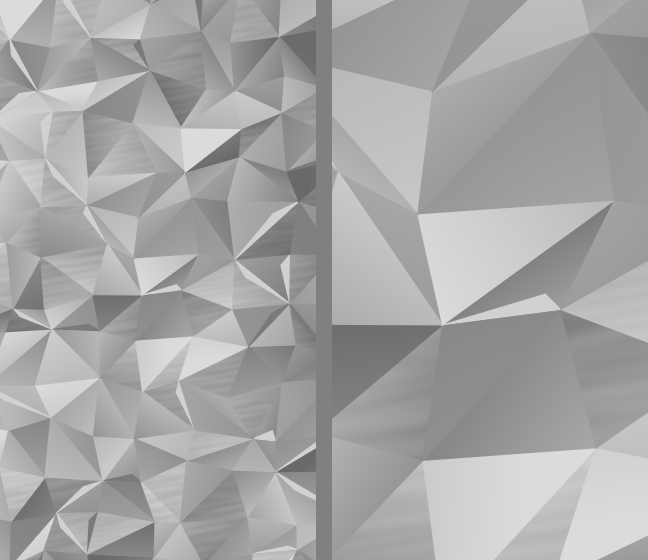
Left, the full canvas; right, a detail of the centre.
Give the GLSL for this background, as a WebGL 2 fragment shader.

```glsl
#version 300 es
precision highp float;
// Crumpled low-poly relief in greys: a jittered grid of cells, each split into two
// triangles. Every facet is lit by its slope, shaded softly between its corners,
// and a few carry thin folded blades or faint brushed streaks.

uniform vec2 u_resolution;
out vec4 fragColor;

const vec2 GRID = vec2(11.6, 12.8);      // cells per canvas height, along x and y
const float JITTER = 0.29;               // vertex displacement in cells
const float FLIP_CHANCE = 0.2;           // cells whose diagonal breaks the pattern
const vec2 LIGHT_DIR = vec2(-0.6, 0.8);
const float MID_GREY = 0.64;
const float DARKEST = 0.41;
const float BRIGHTEST = 0.86;
const float RELIEF = 0.14;               // contrast from facet slope
const float FACET_VARIATION = 0.17;      // random tone of each facet
const float CORNER_SHADE = 0.18;         // soft gradient inside each facet
const float SIDE_LIGHT = 0.18;           // brighter left, darker right
const float CLOUD = 0.08;                // broad uneven lighting
const float STREAK = 0.06;
const float STREAK_CHANCE = 0.22;
const float BLADE_CHANCE = 0.11;
const float BLADE_WIDTH = 0.17;

float hash(vec2 p) {
  vec3 q = fract(p.xyx * 0.1031);
  q += dot(q, q.yzx + 33.33);
  return fract((q.x + q.y) * q.z);
}

float cornerGradient(vec2 cell, vec2 offset) {
  float angle = 6.2832 * hash(cell + 5.7);
  return dot(vec2(cos(angle), sin(angle)), offset);
}

float gradientNoise(vec2 p) {
  vec2 i = floor(p), f = fract(p);
  vec2 u = f * f * f * (f * (f * 6.0 - 15.0) + 10.0);
  vec2 e = vec2(0.0, 1.0);
  return mix(mix(cornerGradient(i, f), cornerGradient(i + e.yx, f - e.yx), u.x),
             mix(cornerGradient(i + e.xy, f - e.xy), cornerGradient(i + 1.0, f - 1.0), u.x), u.y);
}

float cross2(vec2 a, vec2 b) { return a.x * b.y - a.y * b.x; }

// Lattice corner number i of a cell, counted counter-clockwise
vec2 cellCorner(vec2 cell, int i) {
  i = i % 4;
  return cell + vec2(i == 1 || i == 2 ? 1.0 : 0.0, i >= 2 ? 1.0 : 0.0);
}

vec2 meshVertex(vec2 node) {
  return node + JITTER * (2.0 * vec2(hash(node + 17.3), hash(node + 71.9)) - 1.0);
}

vec3 barycentric(vec2 p, vec2 a, vec2 b, vec2 c) {
  float area = cross2(b - a, c - a) + 1e-5;
  float u = cross2(b - p, c - p) / area;
  float v = cross2(c - p, a - p) / area;
  return vec3(u, v, 1.0 - u - v);
}

// Smooth coverage, widened by one pixel so that neighbours leave no seam
float coverage(vec3 bary, vec2 a, vec2 b, vec2 c, float pixel) {
  vec3 sides = vec3(length(c - b), length(a - c), length(b - a));
  vec3 d = bary * abs(cross2(b - a, c - a)) / sides;
  return clamp(min(d.x, min(d.y, d.z)) / pixel + 1.0, 0.0, 1.0);
}

void main() {
  vec2 uv = gl_FragCoord.xy / u_resolution;
  vec2 p = gl_FragCoord.xy / u_resolution.y * GRID;
  float pixel = GRID.y / u_resolution.y;
  float ambient = MID_GREY + SIDE_LIGHT * (0.5 - uv.x) * mix(0.4, 1.0, uv.y)
                + CLOUD * gradientNoise(p * 0.35 + 3.1);
  float grey = ambient;

  for (int n = 0; n < 18; n++) {
    // Two triangles in each of the nine nearest cells
    int tri = n % 2;
    vec2 cell = floor(p) + vec2((n / 2) % 3, n / 6) - 1.0;
    float flip = step(hash(cell + 43.1), FLIP_CHANCE);
    int first = int(mod(cell.x + cell.y + flip, 2.0));
    vec2 nodeA = cellCorner(cell, first);
    vec2 nodeB = cellCorner(cell, first + 1 + tri);
    vec2 nodeC = cellCorner(cell, first + 2 + tri);
    vec2 a = meshVertex(nodeA), b = meshVertex(nodeB), c = meshVertex(nodeC);
    vec3 bary = barycentric(p, a, b, c);
    float cover = coverage(bary, a, b, c, pixel);
    if (cover <= 0.0) continue;

    // Facet tone from slope, random variation and corner shading
    vec3 height = vec3(hash(nodeA), hash(nodeB), hash(nodeC));
    vec2 ab = b - a, ac = c - a;
    vec2 slope = ((height.y - height.x) * vec2(ac.y, -ac.x)
                + (height.z - height.x) * vec2(-ab.y, ab.x)) / (cross2(ab, ac) + 1e-5);
    vec2 id = cell + float(tri) * 131.0;
    vec3 shade = vec3(hash(id + 7.2), hash(id + 23.6), hash(id + 59.4)) - 0.5;
    float tone = ambient - RELIEF * clamp(dot(slope, LIGHT_DIR), -1.0, 1.0)
               + FACET_VARIATION * (hash(id + 91.8) - 0.5) + CORNER_SHADE * dot(bary, shade);

    // Brushed streaks, slightly tilted
    float streaky = step(hash(id + 37.5), STREAK_CHANCE);
    vec2 brushed = vec2(p.x + 0.2 * p.y, p.y - 0.2 * p.x) * vec2(0.9, 9.0);
    tone += streaky * STREAK * gradientNoise(brushed + id);

    // Thin folded blade along one side
    vec2 tip = mix(mix(a, b, 0.75), c, BLADE_WIDTH);
    float blade = coverage(barycentric(p, a, b, tip), a, b, tip, pixel);
    float bladeTone = hash(id + 83.3) < 0.45 ? 0.48 : 0.82;
    tone = mix(tone, bladeTone, blade * step(hash(id + 67.7), BLADE_CHANCE));

    grey = mix(grey, clamp(tone, DARKEST, BRIGHTEST), cover);
  }
  fragColor = vec4(vec3(grey), 1.0);
}
```
